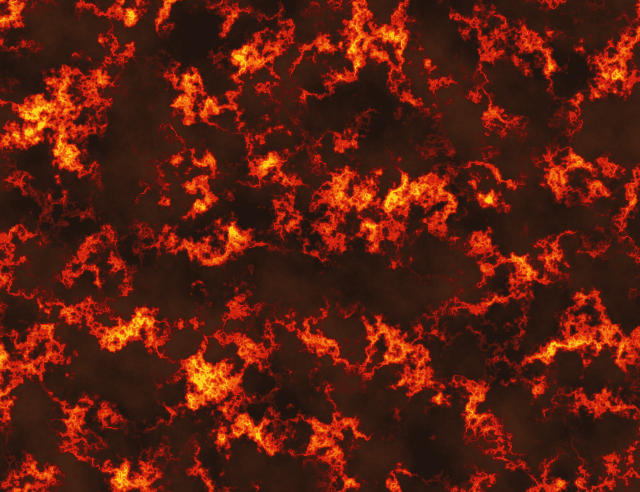
A Shadertoy shader for this texture:

```glsl
// Smouldering crust: broken, gritty veins of lava glowing through sooty rock.
// Veins follow the zero contour of rough gradient-noise fbm; a second fbm
// varies their width, so they break into fragments and swell into hot clumps.

const float TAU = 6.28318;

const vec3 SOOT     = vec3(0.13, 0.075, 0.055);
const vec3 BROWN    = vec3(0.26, 0.125, 0.070);
const vec3 CHAR     = vec3(0.30, 0.090, 0.055);
const vec3 DARK_RED = vec3(0.48, 0.085, 0.055);
const vec3 RED      = vec3(0.82, 0.130, 0.060);
const vec3 ORANGE   = vec3(0.94, 0.400, 0.060);
const vec3 YELLOW   = vec3(0.99, 0.800, 0.100);

float hash(vec2 cell) {
    vec3 q = fract(cell.xyx * vec3(0.1031, 0.1030, 0.0973));
    q += dot(q, q.yzx + 33.33);
    return fract((q.x + q.y) * q.z);
}

// Contribution of one lattice corner with a random unit gradient
float corner(vec2 cell, vec2 offset, vec2 local) {
    float angle = TAU * hash(cell + offset);
    return dot(vec2(cos(angle), sin(angle)), local - offset);
}

float gradientNoise(vec2 p) {
    vec2 cell = floor(p);
    vec2 f = p - cell;
    vec2 u = f * f * f * (f * (f * 6.0 - 15.0) + 10.0);
    float low  = mix(corner(cell, vec2(0, 0), f), corner(cell, vec2(1, 0), f), u.x);
    float high = mix(corner(cell, vec2(0, 1), f), corner(cell, vec2(1, 1), f), u.x);
    return mix(low, high, u.y);
}

// Octaves are rotated and shifted so that their lattices never line up
float fbm(vec2 p, int octaves, float gain) {
    const mat2 TURN = mat2(1.6, 1.2, -1.2, 1.6);
    float sum = 0.0;
    float amplitude = 1.0;
    for (int i = 0; i < octaves; i++) {
        sum += amplitude * gradientNoise(p);
        p = TURN * p + vec2(17.3, 9.7);
        amplitude *= gain;
    }
    return sum;
}

// Positive inside the veins, larger towards the core of a wide one
float veinHeat(vec2 p) {
    float contour = abs(fbm(p * 6.0 + 3.1, 6, 0.65));
    float width = 0.095 + 0.36 * fbm(p * 6.5 + 41.7, 5, 0.60);
    return width - contour;
}

// Smoky mottling with a little fine grain
vec3 rockColor(vec2 p) {
    float smoke = fbm(p * 5.0 + 73.9, 5, 0.62);
    float grain = gradientNoise(p * 150.0);
    return mix(SOOT, BROWN, clamp(0.45 + 0.95 * smoke + 0.15 * grain, 0.0, 1.0));
}

vec3 glow(vec3 rock, float heat) {
    vec3 color = mix(rock, CHAR, smoothstep(-0.14, -0.03, heat));
    color = mix(color, DARK_RED, smoothstep(-0.03, 0.02, heat));
    color = mix(color, RED,      smoothstep(0.02, 0.08, heat));
    color = mix(color, ORANGE,   smoothstep(0.10, 0.19, heat));
    return mix(color, YELLOW,    smoothstep(0.19, 0.29, heat));
}

void mainImage(out vec4 fragColor, in vec2 fragCoord) {
    vec2 p = fragCoord / iResolution.y;
    fragColor = vec4(glow(rockColor(p), veinHeat(p)), 1.0);
}
```
